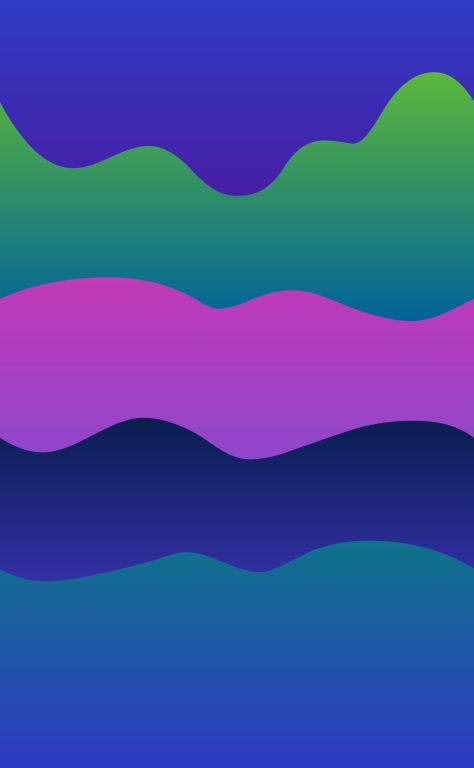
This background is drawn by a Shadertoy shader. Its source:

```glsl
const int KNOTS = 10;

const vec3 SKY_TOP      = vec3(0.185, 0.230, 0.765);
const vec3 SKY_LOW      = vec3(0.275, 0.120, 0.645);
const vec3 GREEN_TOP    = vec3(0.360, 0.720, 0.225);
const vec3 GREEN_LOW    = vec3(0.000, 0.385, 0.600);
const vec3 MAGENTA_TOP  = vec3(0.760, 0.225, 0.720);
const vec3 MAGENTA_LOW  = vec3(0.555, 0.275, 0.790);
const vec3 NAVY_TOP     = vec3(0.035, 0.115, 0.305);
const vec3 NAVY_LOW     = vec3(0.200, 0.185, 0.650);
const vec3 TEAL_TOP     = vec3(0.055, 0.450, 0.540);
const vec3 TEAL_LOW     = vec3(0.185, 0.220, 0.765);

// Vertical extent of each gradient: low, high
const vec2 SKY_SPAN     = vec2(0.745, 1.000);
const vec2 GREEN_SPAN   = vec2(0.582, 0.906);
const vec2 MAGENTA_SPAN = vec2(0.402, 0.639);
const vec2 NAVY_SPAN    = vec2(0.243, 0.456);
const vec2 TEAL_SPAN    = vec2(0.000, 0.296);

// Crest knots: x, height, slope
const vec3 GREEN_CREST[KNOTS] = vec3[KNOTS](
    vec3(0.000, 0.867, -1.15), vec3(0.155, 0.781, 0.00),
    vec3(0.313, 0.810, 0.00),  vec3(0.405, 0.778, -0.68),
    vec3(0.498, 0.745, 0.00),  vec3(0.599, 0.782, 0.98),
    vec3(0.742, 0.813, -0.08), vec3(0.805, 0.853, 1.05),
    vec3(0.916, 0.906, 0.00),  vec3(1.000, 0.868, -1.00));

const vec3 MAGENTA_CREST[KNOTS] = vec3[KNOTS](
    vec3(0.000, 0.611, 0.27),  vec3(0.231, 0.639, 0.00),
    vec3(0.399, 0.615, -0.31), vec3(0.460, 0.598, 0.00),
    vec3(0.536, 0.611, 0.25),  vec3(0.613, 0.622, 0.00),
    vec3(0.672, 0.616, -0.21), vec3(0.777, 0.592, -0.18),
    vec3(0.868, 0.582, 0.00),  vec3(1.000, 0.611, 0.31));

const vec3 NAVY_CREST[KNOTS] = vec3[KNOTS](
    vec3(0.000, 0.430, -0.40), vec3(0.090, 0.411, 0.00),
    vec3(0.302, 0.456, 0.00),  vec3(0.403, 0.439, -0.31),
    vec3(0.475, 0.411, -0.34), vec3(0.529, 0.402, 0.00),
    vec3(0.599, 0.410, 0.21),  vec3(0.735, 0.439, 0.20),
    vec3(0.868, 0.452, 0.00),  vec3(1.000, 0.430, -0.45));

const vec3 TEAL_CREST[KNOTS] = vec3[KNOTS](
    vec3(0.000, 0.259, -0.33), vec3(0.094, 0.243, 0.00),
    vec3(0.210, 0.253, 0.13),  vec3(0.336, 0.273, 0.20),
    vec3(0.393, 0.281, 0.00),  vec3(0.548, 0.255, 0.00),
    vec3(0.609, 0.268, 0.30),  vec3(0.672, 0.286, 0.21),
    vec3(0.781, 0.296, 0.00),  vec3(1.000, 0.260, -0.36));

// Cubic Hermite curve between two knots
float hermite(vec3 a, vec3 b, float x) {
    float width = b.x - a.x;
    float t = (x - a.x) / width;
    float s = 1.0 - t;
    return mix(a.y, b.y, t * t * (3.0 - 2.0 * t))
         + width * t * s * (a.z * s - b.z * t);
}

float crestHeight(vec3 knots[KNOTS], float x) {
    float height = knots[0].y;
    for (int i = 0; i < KNOTS - 1; i++) {
        if (x >= knots[i].x) height = hermite(knots[i], knots[i + 1], x);
    }
    return height;
}

// Antialiased coverage below a crest
float below(vec3 knots[KNOTS], vec2 uv) {
    float d = crestHeight(knots, uv.x) - uv.y;
    float pixel = max(length(vec2(dFdx(d), dFdy(d))), 1e-5);
    return clamp(0.5 + d / pixel, 0.0, 1.0);
}

vec3 gradient(vec3 low, vec3 top, vec2 span, float y) {
    return mix(low, top, clamp((y - span.x) / (span.y - span.x), 0.0, 1.0));
}

void mainImage(out vec4 fragColor, in vec2 fragCoord) {
    vec2 uv = fragCoord / iResolution.xy;

    // Layers from back to front
    vec3 color = gradient(SKY_LOW, SKY_TOP, SKY_SPAN, uv.y);
    color = mix(color, gradient(GREEN_LOW, GREEN_TOP, GREEN_SPAN, uv.y), below(GREEN_CREST, uv));
    color = mix(color, gradient(MAGENTA_LOW, MAGENTA_TOP, MAGENTA_SPAN, uv.y), below(MAGENTA_CREST, uv));
    color = mix(color, gradient(NAVY_LOW, NAVY_TOP, NAVY_SPAN, uv.y), below(NAVY_CREST, uv));
    color = mix(color, gradient(TEAL_LOW, TEAL_TOP, TEAL_SPAN, uv.y), below(TEAL_CREST, uv));

    fragColor = vec4(color, 1.0);
}
```
